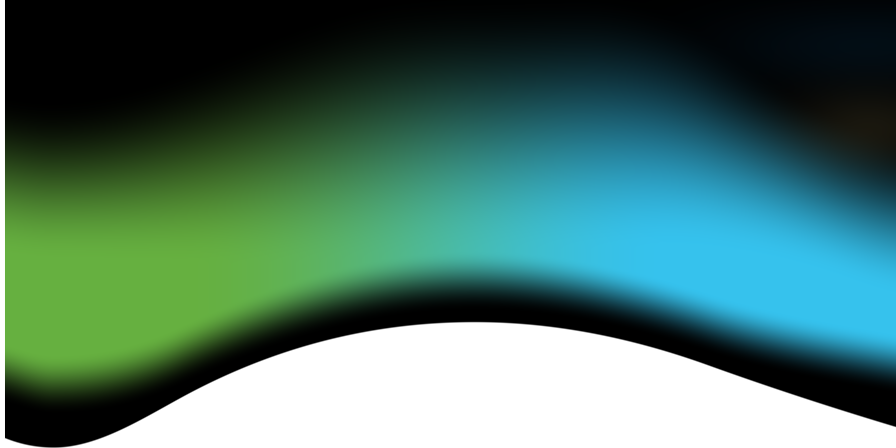
Write a WebGL 1 fragment shader that draws this background.

```glsl
precision highp float;
// A soft aurora ribbon, green to sky blue, on black above a white wave.
// Three smooth curves of cubic segments set the white edge, the ribbon's
// lower edge and its upper fade; the colour blends from left to right.

uniform vec2 u_resolution;

#define GREEN vec3(0.40, 0.69, 0.25)
#define BLUE vec3(0.21, 0.76, 0.93)
#define EMBER vec3(0.10, 0.09, 0.055)
#define NIGHT vec3(0.008, 0.05, 0.08)
#define MARGIN 0.0055
#define LOWER_BLUR 0.067
#define FADE_SIDE 0.18
#define FADE_MIDDLE 0.29

// Cubic from x0 to x1; each end holds (height, slope).
float cubic(float x, float x0, float x1, vec2 a, vec2 b) {
  float w = x1 - x0;
  float t = (x - x0) / w;
  float s = 1.0 - t;
  return mix(a.x, b.x, t * t * (3.0 - 2.0 * t))
       + w * t * s * (s * a.y - t * b.y);
}

// Smooth curve through six knots at shared positions across the canvas.
float wave(float x, vec2 a, vec2 b, vec2 c, vec2 d, vec2 e, vec2 f) {
  if (x < 0.06) return cubic(x, 0.0, 0.06, a, b);
  if (x < 0.20) return cubic(x, 0.06, 0.20, b, c);
  if (x < 0.53) return cubic(x, 0.20, 0.53, c, d);
  if (x < 0.79) return cubic(x, 0.53, 0.79, d, e);
  return cubic(x, 0.79, 1.0, e, f);
}

// Round falloff, stretched by the given radii.
float glow(vec2 p, vec2 center, vec2 radii) {
  vec2 d = (p - center) / radii;
  return exp(-dot(d, d));
}

void main() {
  vec2 uv = gl_FragCoord.xy / u_resolution;
  vec2 pixel = 1.0 / u_resolution;

  float ground = wave(uv.x, vec2(0.027, -0.9), vec2(0.001, 0.0),
    vec2(0.11, 1.1), vec2(0.281, 0.0), vec2(0.185, -0.72), vec2(0.047, -0.6));
  float lower = wave(uv.x, vec2(0.17, -0.5), vec2(0.142, 0.0),
    vec2(0.205, 0.95), vec2(0.374, 0.0), vec2(0.28, -0.65), vec2(0.188, -0.35));
  float upper = wave(uv.x, vec2(0.61, -0.3), vec2(0.597, 0.0),
    vec2(0.625, 0.35), vec2(0.728, 0.0), vec2(0.685, -0.75), vec2(0.52, -0.5));

  // Ribbon: a tight blur below, a wide fade above
  float middle = smoothstep(0.05, 0.45, uv.x) * (1.0 - smoothstep(0.65, 0.95, uv.x));
  float fade = mix(FADE_SIDE, FADE_MIDDLE, middle);
  float above = smoothstep(lower - LOWER_BLUR, lower + LOWER_BLUR, uv.y);
  float below = 1.0 - smoothstep(upper - fade, upper + fade, uv.y);
  vec3 ribbon = mix(GREEN, BLUE, smoothstep(0.2, 0.75, uv.x));
  vec3 color = ribbon * above * below;

  // Faint tints in the upper right
  color += EMBER * glow(uv, vec2(0.97, 0.71), vec2(0.09, 0.09));
  color += NIGHT * glow(uv, vec2(0.97, 0.90), vec2(0.17, 0.09));

  // White ground and narrow left margin
  float white = 1.0 - smoothstep(-pixel.y, pixel.y, uv.y - ground);
  white = max(white, 1.0 - smoothstep(-0.5 * pixel.x, 0.5 * pixel.x, uv.x - MARGIN));
  gl_FragColor = vec4(mix(color, vec3(1.0), white), 1.0);
}
```
